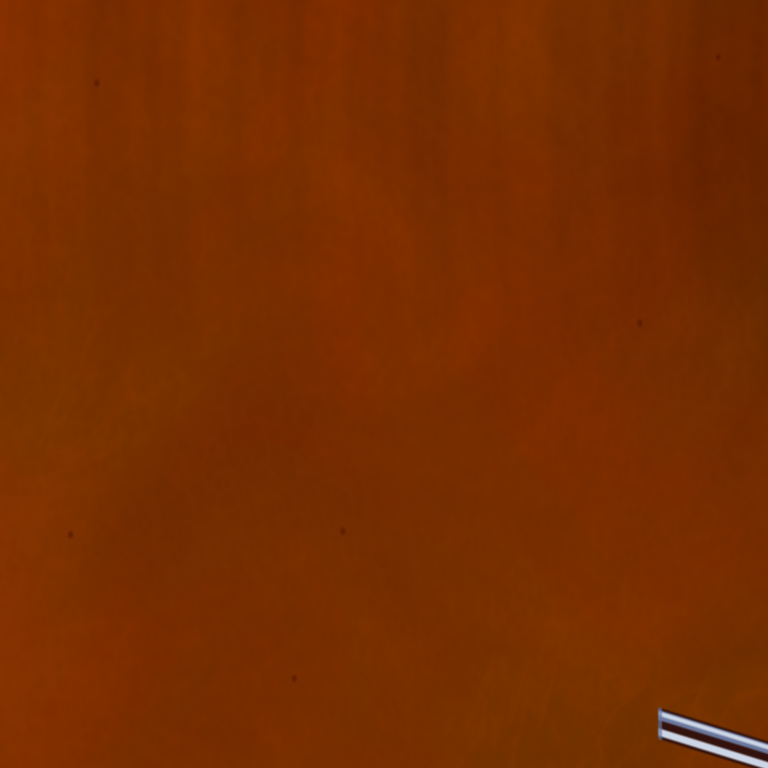
Reproduce this texture procedurally as a WebGL 1 fragment shader.

```glsl
precision highp float;
// Draws a softly mottled burnt-orange surface with faint streaks, specks and a chrome rod end.
uniform vec2 u_resolution;

const vec3 BASE_COLOR = vec3(0.470, 0.178, 0.0);
const vec3 SHADE_COLOR = vec3(0.400, 0.145, 0.0);
const vec3 GLOW_COLOR = vec3(0.545, 0.205, 0.0);
const vec3 OLIVE_SHIFT = vec3(-0.022, 0.014, 0.0);
const vec3 SPECK_COLOR = vec3(0.30, 0.07, 0.0);
const vec3 CHROME_LIGHT = vec3(0.80, 0.84, 0.90);
const vec3 CHROME_BLUE = vec3(0.42, 0.47, 0.62);
const vec3 CHROME_DARK = vec3(0.20, 0.07, 0.05);
const float CLOUD_SCALE = 7.0;
const float GRAIN_SCALE = 75.0;
const float GRAIN_AMOUNT = 0.020;
const float STREAK_AMOUNT = 0.16;
const float SPECK_GRID = 4.0;
const float SPECK_RADIUS = 0.007;
const vec2 ROD_CORNER = vec2(0.857, 0.079);
const float ROD_SLOPE = -0.31;
const float ROD_HEIGHT = 0.041;

vec2 hash2(vec2 p) {
  return fract(sin(vec2(dot(p, vec2(127.1, 311.7)), dot(p, vec2(269.5, 183.3)))) * 43758.5);
}

// Layered, rotated and warped sines, about -1 to 1.
float sineClouds(vec2 p) {
  float sum = 0.0;
  float amp = 0.5;
  for (int i = 0; i < 5; i++) {
    p += 0.6 * sin(p.yx * 1.3 + float(i) * 1.9);
    sum += amp * sin(p.x + 0.7) * sin(p.y + 1.8);
    p = mat2(0.8, 0.6, -0.6, 0.8) * p * 1.75;
    amp *= 0.62;
  }
  return sum;
}

// Distance to the nearest scattered cell point.
float cellular(vec2 p) {
  vec2 cell = floor(p);
  float nearest = 4.0;
  for (int y = -1; y <= 1; y++) {
    for (int x = -1; x <= 1; x++) {
      vec2 c = cell + vec2(float(x), float(y));
      vec2 d = c + hash2(c) - p;
      nearest = min(nearest, dot(d, d));
    }
  }
  return sqrt(nearest);
}

// Sparse soft dots, one at most in each grid cell.
float specks(vec2 uv) {
  vec2 cell = floor(uv * SPECK_GRID);
  vec2 center = (cell + 0.2 + 0.6 * hash2(cell + 3.0)) / SPECK_GRID;
  vec2 d = (uv - center) * vec2(1.2, 0.9);
  float present = step(0.78, hash2(cell + 17.0).x);
  return present * (1.0 - smoothstep(0.1, 1.0, length(d) / SPECK_RADIUS));
}

float band(float v, float low, float high, float soft) {
  return smoothstep(low - soft, low + soft, v) * (1.0 - smoothstep(high - soft, high + soft, v));
}

vec3 surface(vec2 uv) {
  float clouds = sineClouds(uv * CLOUD_SCALE + vec2(1.3, 4.1));
  float detail = sineClouds(uv * CLOUD_SCALE * 3.1 + 9.0);
  float hue = sineClouds(uv * CLOUD_SCALE * 0.8 + vec2(6.2, 2.7));

  // Broad light: warm left side, dim upper right corner.
  float light = 0.45 * (1.0 - smoothstep(0.0, 0.22, uv.x));
  light -= 0.85 * smoothstep(0.68, 1.0, uv.x) * smoothstep(0.1, 0.9, uv.y);
  light += 0.42 * clouds + 0.16 * detail;

  // Vertical brush streaks, strongest near the top.
  float sway = uv.x + 0.008 * sin(uv.y * 9.0);
  float streak = sin(sway * 31.0) + 0.7 * sin(sway * 73.0 + 1.0) + 0.5 * sin(sway * 167.0 + 2.0);
  light += STREAK_AMOUNT * streak * smoothstep(0.35, 1.0, uv.y);

  // Pale wisps slanting down to the right.
  vec2 slant = mat2(0.8, 0.6, -0.6, 0.8) * uv;
  float ridge = 1.0 - abs(sineClouds(slant * vec2(20.0, 9.0)));
  light += 0.30 * pow(ridge, 10.0) * smoothstep(0.05, 0.5, hue) * (1.0 - smoothstep(0.4, 0.7, uv.y));

  vec3 color = mix(BASE_COLOR, SHADE_COLOR, clamp(-light, 0.0, 1.2));
  color = mix(color, GLOW_COLOR, clamp(light, 0.0, 1.0));
  color += OLIVE_SHIFT * clamp(hue + 0.3 - 0.5 * uv.y, -0.7, 1.0);

  // Fine fibre grain, drawn out vertically.
  float grain = cellular(uv * GRAIN_SCALE * vec2(1.0, 0.65)) - 0.5;
  color *= 1.0 + 2.0 * GRAIN_AMOUNT * grain;
  return mix(color, SPECK_COLOR, 0.55 * specks(uv));
}

// Chrome rod end: bright rims around a dark reflection.
vec3 addRod(vec3 color, vec2 uv, float pixel) {
  float along = uv.x - ROD_CORNER.x;
  float across = (ROD_CORNER.y + ROD_SLOPE * along - uv.y) / ROD_HEIGHT;
  float soft = 0.04 + 0.5 * pixel / ROD_HEIGHT;
  vec3 chrome = mix(CHROME_DARK, CHROME_BLUE, band(across, 0.08, 0.40, soft));
  chrome = mix(chrome, CHROME_LIGHT, band(across, 0.12, 0.26, soft));
  chrome = mix(chrome, CHROME_LIGHT, band(across, 0.66, 0.90, soft));
  chrome = mix(chrome, CHROME_BLUE, 0.7 * (1.0 - smoothstep(0.003, 0.007, along)));
  float edge = 0.001 + 0.5 * pixel;
  return mix(color, chrome, band(across, 0.0, 1.0, soft) * smoothstep(-edge, edge, along));
}

void main() {
  vec2 uv = gl_FragCoord.xy / u_resolution;
  float pixel = 1.0 / min(u_resolution.x, u_resolution.y);
  vec3 color = addRod(surface(uv), uv, pixel);
  gl_FragColor = vec4(clamp(color, 0.0, 1.0), 1.0);
}
```
